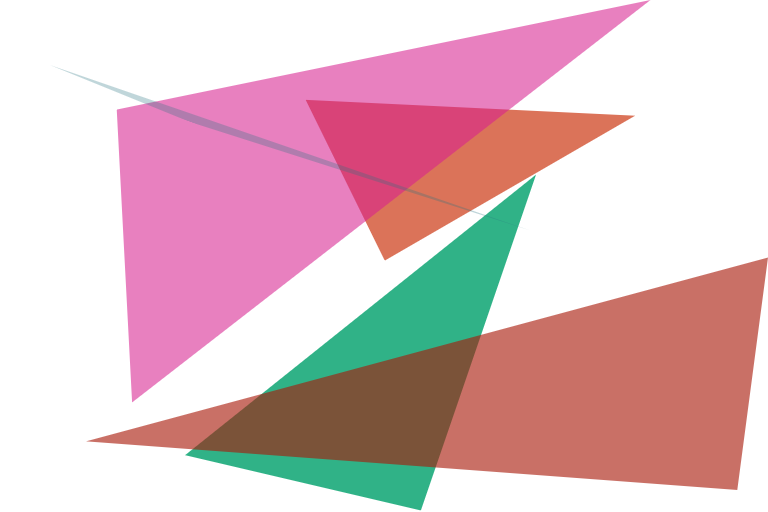
This background is drawn by a Shadertoy shader. Its source:

```glsl
// Overlapping translucent triangles and a thin teal sliver on a white ground.

// Colours: rgb and opacity
const vec3 PAPER  = vec3(1.0);
const vec4 ORANGE = vec4(0.86, 0.45, 0.35, 1.0);
const vec4 PINK   = vec4(0.842, 0.123, 0.561, 0.57);
const vec4 GREEN  = vec4(0.19, 0.70, 0.53, 1.0);
const vec4 BRICK  = vec4(0.661, 0.097, 0.035, 0.62);
const vec4 TEAL   = vec4(0.15, 0.45, 0.50, 0.29);

// Width of the smoothed edge, in pixel widths
const float EDGE_SOFTNESS = 1.0;

// Signed distance to the line a-b, positive on its left
float lineSide(vec2 p, vec2 a, vec2 b) {
    vec2 dir = normalize(b - a);
    return dir.x * (p.y - a.y) - dir.y * (p.x - a.x);
}

// Smoothed triangle coverage; corners are given as fractions of the canvas.
// Summing the edge coverages keeps slivers thinner than a pixel faint.
float triangle(vec2 p, vec2 a, vec2 b, vec2 c) {
    vec2 aspect = vec2(iResolution.x / iResolution.y, 1.0);
    a *= aspect;
    b *= aspect;
    c *= aspect;
    float winding = sign(lineSide(c, a, b));
    vec3 inside = winding * vec3(lineSide(p, a, b), lineSide(p, b, c), lineSide(p, c, a));
    float edgeWidth = EDGE_SOFTNESS / iResolution.y;
    vec3 coverage = clamp(0.5 + inside / edgeWidth, 0.0, 1.0);
    return max(dot(coverage, vec3(1.0)) - 2.0, 0.0);
}

// Lays a translucent ink over the colour below
vec3 layer(vec3 below, vec4 ink, float coverage) {
    return mix(below, ink.rgb, ink.a * coverage);
}

void mainImage(out vec4 fragColor, in vec2 fragCoord) {
    vec2 p = fragCoord / iResolution.y;
    vec3 color = PAPER;

    // Upper pair: pink glazes the orange
    color = layer(color, ORANGE, triangle(p, vec2(0.398, 0.805), vec2(0.827, 0.774), vec2(0.501, 0.491)));
    color = layer(color, PINK, triangle(p, vec2(0.152, 0.786), vec2(0.847, 1.0), vec2(0.172, 0.214)));

    // Lower pair: brick glazes the green
    color = layer(color, GREEN, triangle(p, vec2(0.698, 0.659), vec2(0.241, 0.111), vec2(0.548, 0.003)));
    color = layer(color, BRICK, triangle(p, vec2(0.112, 0.138), vec2(1.0, 0.497), vec2(0.960, 0.043)));

    // Thin sliver across the top
    color = layer(color, TEAL, triangle(p, vec2(0.065, 0.873), vec2(0.690, 0.550), vec2(0.247, 0.762)));

    fragColor = vec4(color, 1.0);
}
```
